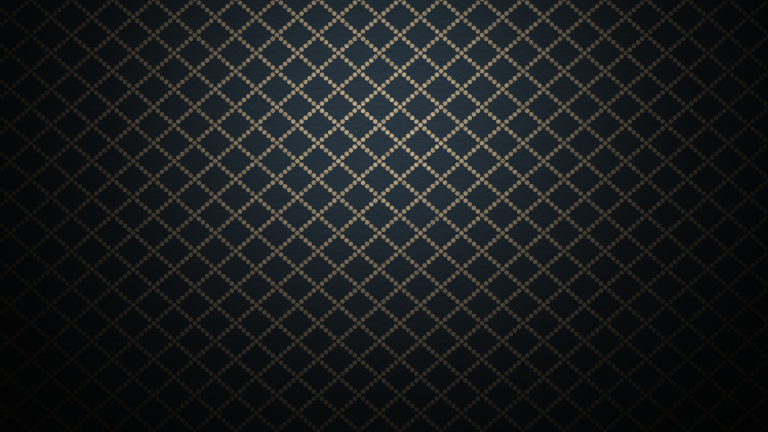
Give the GLSL for this pattern, as a Shadertoy shader.

```glsl
// Dotted gold lattice on dark blue leather under a soft overhead light.
// Skewed coordinates put the crossings on integers; each edge carries five
// round dots, and value noise adds grain and wear.

float hash(vec2 p) {
    return fract(sin(dot(p, vec2(127.1, 311.7))) * 43758.5453);
}

float noise(vec2 p) {
    vec2 i = floor(p), f = fract(p);
    f = f * f * (3.0 - 2.0 * f);
    return mix(mix(hash(i), hash(i + vec2(1, 0)), f.x),
               mix(hash(i + vec2(0, 1)), hash(i + vec2(1, 1)), f.x), f.y);
}

// Leather height: broad creases with finer grain, stretched sideways.
float leather(vec2 p) {
    return 0.6 * noise(p * vec2(75.0, 130.0)) + 0.4 * noise(p * vec2(170.0, 260.0));
}

// Distance from a lattice-space offset to its dot centre, in canvas heights.
float latticeDistance(vec2 offset, vec2 period) {
    return length(0.5 * period * vec2(offset.x + offset.y, offset.x - offset.y));
}

void mainImage(out vec4 fragColor, in vec2 fragCoord) {
    vec2 p = (fragCoord - 0.5 * iResolution.xy) / iResolution.y;
    float pixel = 1.0 / iResolution.y;

    // Diamond lattice: lines run along integer values of either coordinate.
    vec2 period = vec2(0.095, 1.0 / 12.0);
    vec2 s = (p - vec2(0.037, 0.002)) / period;
    vec2 lattice = vec2(s.x + s.y, s.x - s.y);

    // Nearest dot on each of the two line families.
    vec2 whole = round(lattice), fifth = round(lattice * 5.0) / 5.0;
    vec2 rising = vec2(fifth.x, whole.y), falling = vec2(whole.x, fifth.y);
    float dRising = latticeDistance(lattice - rising, period);
    float dFalling = latticeDistance(lattice - falling, period);
    float d = min(dRising, dFalling);
    vec2 dotId = round(5.0 * (dRising < dFalling ? rising : falling));

    // Slightly uneven dot edges and brightness.
    float radius = 0.0053 + 0.0007 * (noise(p * 300.0) - 0.5);
    float dots = 1.0 - smoothstep(-0.7 * pixel, 0.7 * pixel, d - radius);
    float wear = 0.88 + 0.12 * hash(dotId) - 0.16 * smoothstep(0.6, 0.9, noise(p * 210.0));

    // Embossed leather relief.
    float relief = leather(p + vec2(0.0, 0.002)) - leather(p - vec2(0.0, 0.002));
    vec3 ground = vec3(0.155, 0.207, 0.245) * (1.0 + 0.18 * relief);
    vec3 gold = vec3(0.76, 0.67, 0.53) * wear * (1.0 + 0.10 * relief);

    // Light pool above the centre, fading to near black.
    vec2 fall = (p - vec2(0.0, 0.23)) / vec2(0.55, 0.50);
    float light = exp(-dot(fall, fall));
    vec3 color = mix(ground, gold, dots) * (0.02 + 0.98 * light);
    fragColor = vec4(color + 0.006, 1.0);
}
```
